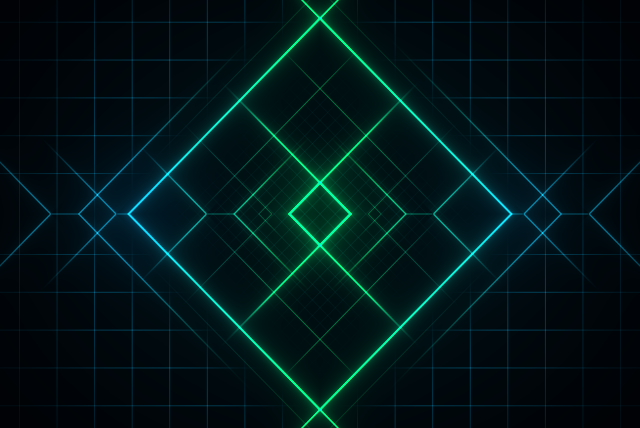
Write a Shadertoy shader that draws this background.

```glsl
// Box-filtered coverage of a line with the given half width
float stroke(float dist, float halfWidth) {
    float px = 1.0 / iResolution.y;
    vec2 edges = clamp(vec2(dist + halfWidth, dist - halfWidth) / px + 0.5, 0.0, 1.0);
    return edges.x - edges.y;
}

// Diagonal neon line: sharp core plus tight and wide halos
float beam(float offset, float halfWidth, float glow) {
    float dist = offset * 0.7071;
    float halo = 0.24 * exp(-abs(dist) / 0.009) + 0.10 * exp(-abs(dist) / 0.035);
    return stroke(dist, halfWidth) + glow * halo;
}

// Soft window between two positions along a line
float span(float t, float start, float end, float fade) {
    return smoothstep(start - 0.003, start + 0.003, t) * (1.0 - smoothstep(end - fade, end, t));
}

// Distance to the nearest of evenly repeated lines
float repeatDist(float t, float spacing) {
    return abs(fract(t / spacing + 0.5) - 0.5) * spacing;
}

void mainImage(out vec4 fragColor, in vec2 fragCoord) {
    vec2 p = (fragCoord - 0.5 * iResolution.xy) / iResolution.y;
    p.x *= 1.022;
    vec2 q = abs(p);
    float s = q.x + q.y; // diamond coordinate
    float d = q.x - q.y; // chevron coordinate

    // Backdrop with a dark rim
    float vignette = 1.0 - smoothstep(0.35, 0.95, length(p * vec2(0.95, 1.2)));
    vec3 color = mix(vec3(0.0, 0.008, 0.022), vec3(0.0, 0.042, 0.062), vignette);

    // Square grid outside the diamonds
    float gridLines = stroke(repeatDist(p.x, 0.0897), 0.0011)
                    + stroke(repeatDist(q.y - 0.0945, 0.0884), 0.0011) * step(0.05, q.y);
    float gridFade = smoothstep(0.48, 0.72, s) * (0.3 + 0.7 * vignette);
    gridFade *= 1.0 - 0.5 * smoothstep(0.5, 0.75, q.x);
    color += vec3(0.01, 0.27, 0.36) * gridLines * gridFade;

    // Fine diagonal lattice inside
    float lattice = stroke(repeatDist(s, 0.0365) * 0.7071, 0.0007)
                  + stroke(repeatDist(d, 0.0365) * 0.7071, 0.0007);
    color += vec3(0.0, 0.09, 0.08) * lattice * (1.0 - smoothstep(0.1, 0.42, s));

    // Main diamond, with its lines crossing at top and bottom
    float light = beam(s - 0.457, 0.0023, 1.0) * (1.0 - smoothstep(0.457, 0.54, q.y) * 0.3);
    light += beam(d + 0.457, 0.0018, 0.6) * span(s, 0.457, 0.70, 0.2);

    // Central diamond and its arms
    light += beam(s - 0.073, 0.0026, 1.0);
    light += 0.85 * beam(d + 0.073, 0.0020, 0.9) * span(s, 0.073, 0.56, 0.32);

    // Inner chevrons
    light += 0.75 * beam(d - 0.271, 0.0016, 0.6) * span(s, 0.271, 0.61, 0.28);
    light += 0.75 * beam(s - 0.205, 0.0016, 0.5) * (1.0 - smoothstep(0.03, 0.19, q.y));

    // Outer diamond and side chevrons
    light += 0.7 * beam(s - 0.576, 0.0016, 0.4) * (1.0 - smoothstep(0.05, 0.43, q.y));
    light += 0.65 * beam(d - 0.487, 0.0016, 0.4) * span(s, 0.487, 0.86, 0.32);
    light += 0.6 * beam(d - 0.643, 0.0016, 0.4) * span(s, 0.643, 1.1, 0.4);

    // Thin secondary lines
    light += 0.4 * beam(s - 0.293, 0.0010, 0.15) * smoothstep(0.0, 0.12, q.y);
    light += 0.4 * beam(d + 0.293, 0.0010, 0.15) * span(s, 0.293, 0.50, 0.2);
    light += 0.32 * beam(d - 0.115, 0.0010, 0.1) * span(s, 0.115, 0.57, 0.25);
    light += 0.22 * beam(s - 0.146, 0.0010, 0.1) * (1.0 - smoothstep(0.01, 0.06, q.y));
    light += 0.15 * beam(s - 0.525, 0.0010, 0.1) * smoothstep(0.1, 0.3, q.y);

    // Connectors along the horizontal axis
    float links = span(q.x, 0.205, 0.271, 0.005) + span(q.x, 0.457, 0.487, 0.005)
                + span(q.x, 0.576, 0.643, 0.005);
    light += 0.5 * stroke(p.y, 0.0011) * links;

    // Green centre turning to cyan and blue at the sides
    float side = q.x - 0.08 * p.x;
    vec3 hue = mix(vec3(0.01, 0.94, 0.42), vec3(0.03, 0.70, 0.60), smoothstep(0.03, 0.30, side));
    hue = mix(hue, vec3(0.04, 0.60, 0.75), smoothstep(0.27, 0.50, side));
    color += hue * light;

    // Ambient glows at the centre and the side corners
    color += vec3(0.0, 0.10, 0.035) * exp(-dot(p, p) / 0.012);
    vec2 corner = vec2(q.x - 0.43, p.y);
    color += vec3(0.0, 0.035, 0.065) * exp(-dot(corner, corner) / 0.018) * (p.x < 0.0 ? 1.0 : 0.6);

    fragColor = vec4(min(color, 1.0), 1.0);
}
```
